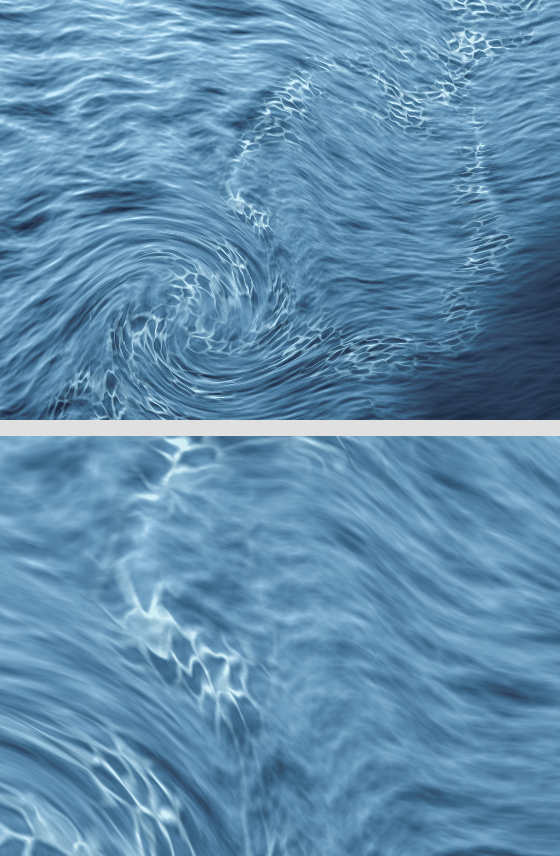
Top: the whole. Bottom: its middle third, enlarged.
Write a WebGL 1 fragment shader that draws this texture.

```glsl
precision highp float;
// Choppy blue water with foam curling around a calm pool, fading to dark shade.
// Stretched ridged noise makes the ripples, cellular edges make the foam threads;
// both are bent by eddies and lit as relief, then one tone ramp colours it all.

uniform vec2 u_resolution;

#define WAVE_SCALE vec2(5.5, 14.0)
#define CALM_SCALE vec2(11.0, 34.0)
#define FOAM_SCALE vec2(24.0, 46.0)
#define LIGHT_STEP vec2(-0.003, 0.007)
#define WAVE_CONTRAST 4.6
#define CALM_CONTRAST 2.0
#define FOAM_CONTRAST 2.0
#define RELIEF 4.0
#define SHADE_DEPTH 2.1
#define POOL_CENTRE vec2(0.87, 0.46)
#define EDDY_CENTRE vec2(0.47, 0.24)

vec2 hash2(vec2 p) {
  vec3 q = fract(vec3(p.xyx) * vec3(0.1031, 0.1030, 0.0973));
  q += dot(q, q.yzx + 33.33);
  return fract((q.xx + q.yz) * q.zy);
}

float corner(vec2 cell, vec2 f, vec2 o) {
  return dot(hash2(cell + o) * 2.0 - 1.0, f - o);
}

// Gradient noise, roughly -0.7 to 0.7
float noise(vec2 p) {
  vec2 i = floor(p), f = fract(p);
  vec2 u = f * f * f * (f * (f * 6.0 - 15.0) + 10.0);
  float low = mix(corner(i, f, vec2(0, 0)), corner(i, f, vec2(1, 0)), u.x);
  float high = mix(corner(i, f, vec2(0, 1)), corner(i, f, vec2(1, 1)), u.x);
  return mix(low, high, u.y);
}

// Layered crests, sharp on top and round below
float ridges(vec2 p) {
  float sum = 0.0, amp = 0.53;
  for (int i = 0; i < 4; i++) {
    sum += amp * (1.0 - abs(2.2 * noise(p)));
    p = mat2(0.95, 0.31, -0.31, 0.95) * p * 1.95 + 17.3;
    amp *= 0.5;
  }
  return sum;
}

// Thin borders between cells
float threads(vec2 p) {
  vec2 i = floor(p), f = fract(p);
  float nearest = 8.0, second = 8.0;
  for (int y = -1; y <= 1; y++) {
    for (int x = -1; x <= 1; x++) {
      vec2 o = vec2(float(x), float(y));
      float d = length(o + hash2(i + o) - f);
      second = min(second, max(nearest, d));
      nearest = min(nearest, d);
    }
  }
  return 1.0 - smoothstep(0.0, 0.4, second - nearest);
}

vec2 swirl(vec2 p, vec2 centre, float radius, float turn) {
  vec2 d = p - centre;
  float a = turn * exp(-dot(d, d) / (radius * radius));
  return centre + mat2(cos(a), sin(a), -sin(a), cos(a)) * d;
}

// Bends the surface: two eddies, a fanning tilt and layered sines
vec2 flow(vec2 p) {
  vec2 q = swirl(p, EDDY_CENTRE, 0.21, 2.3);
  q = swirl(q, vec2(0.8, 0.72), 0.36, 0.75);
  q.y += 0.42 * (p.y - 0.45) * p.x;
  q += 0.016 * sin(q.yx * vec2(17.0, 11.0) + vec2(0.4, 2.1));
  return q + 0.007 * sin(q.yx * vec2(41.0, 29.0) + q.xy * 13.0);
}

float segment(vec2 p, vec2 a, vec2 b) {
  vec2 d = b - a;
  return length(p - a - d * clamp(dot(p - a, d) / dot(d, d), 0.0, 1.0));
}

// Dark shade to bright glint, one colour per unit of tone
vec3 waterColour(float tone) {
  vec3 c = mix(vec3(0.11, 0.17, 0.27), vec3(0.18, 0.27, 0.38), clamp(tone + 1.0, 0.0, 1.0));
  c = mix(c, vec3(0.22, 0.39, 0.52), clamp(tone, 0.0, 1.0));
  c = mix(c, vec3(0.32, 0.51, 0.65), clamp(tone - 1.0, 0.0, 1.0));
  c = mix(c, vec3(0.44, 0.63, 0.76), clamp(tone - 2.0, 0.0, 1.0));
  c = mix(c, vec3(0.57, 0.75, 0.87), clamp(tone - 3.0, 0.0, 1.0));
  return mix(c, vec3(0.78, 0.92, 0.98), clamp(tone - 4.0, 0.0, 1.0));
}

void main() {
  vec2 p = gl_FragCoord.xy / u_resolution.y;
  vec2 q = flow(p), lit = flow(p + LIGHT_STEP);
  vec2 drift = vec2(noise(p * 6.0), noise(p * 6.0 + 31.7));
  vec2 w = p + 0.1 * drift;

  // Regions: open waves, foam and shade
  float open = 1.0 - smoothstep(-0.12, 0.16, w.x - 0.12 - 0.65 * w.y);
  float shade = smoothstep(-0.12, 0.26, w.x - 0.88 - 0.7 * w.y);
  float ring = length((w - POOL_CENTRE) / vec2(0.28, 0.34)) - 1.0;
  float foam = 1.0 - smoothstep(0.08, 0.34, abs(ring));
  foam = max(foam, 1.0 - smoothstep(0.14, 0.26, length(w - EDDY_CENTRE)));
  foam = max(foam, 1.0 - smoothstep(0.04, 0.13, segment(w, vec2(0.98, 0.78), vec2(1.2, 0.97))));
  foam = max(foam, 1.0 - smoothstep(0.03, 0.14, segment(w, vec2(0.2, 0.04), vec2(0.42, 0.08))));
  foam *= smoothstep(-0.35, 0.25, noise(q * vec2(7.0, 14.0) + 5.0));

  // Surface detail
  float wave = ridges(q * WAVE_SCALE), calm = ridges(q * CALM_SCALE);
  float waveLit = wave - ridges(lit * WAVE_SCALE);
  float calmLit = calm - ridges(lit * CALM_SCALE);
  vec2 fray = 1.4 * drift + 0.5 * noise(q * 45.0);
  float thread = threads(q * FOAM_SCALE + fray);
  float threadLit = thread - threads(lit * FOAM_SCALE + fray);
  float lip = exp(-pow((ring - 0.12) * 20.0, 2.0)) - 0.8 * exp(-pow((ring - 0.25) * 13.0, 2.0));

  // Tone
  float detail = mix(0.36, 1.0, open) * (WAVE_CONTRAST * (wave - 0.64) + RELIEF * waveLit);
  detail += (1.0 - 0.6 * open) * (CALM_CONTRAST * (calm - 0.64) + 0.4 * RELIEF * calmLit);
  detail += foam * (FOAM_CONTRAST * (thread - 0.3) * (0.4 + calm) + 0.7 * threadLit);
  detail += 0.9 * lip * smoothstep(-0.15, 0.3, noise(p * 4.0 + 9.0));
  float tone = mix(1.45, 2.75, p.y) + 0.35 * open * p.y + 0.8 * noise(p * vec2(3.0, 5.0));
  tone += detail * (1.0 - 0.72 * shade) - SHADE_DEPTH * shade;

  vec3 colour = waterColour(tone);
  colour += foam * thread * (1.0 - shade) * vec3(0.04, 0.015, -0.02);
  gl_FragColor = vec4(colour, 1.0);
}
```
